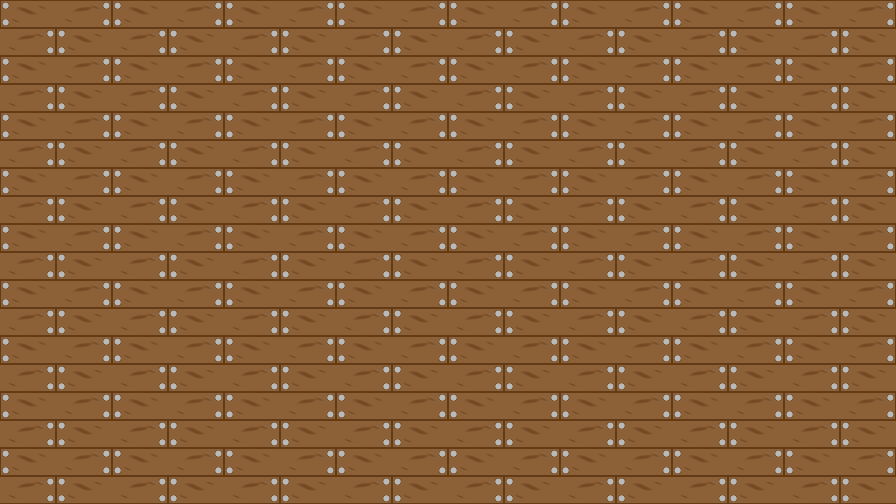
A Shadertoy shader for this texture:

```glsl
// Staggered brown wooden planks with dark seams, soft grain flecks and grey nails.

const vec3 WOOD = vec3(0.55, 0.38, 0.22);
const vec3 GRAIN = vec3(0.43, 0.27, 0.12);
const vec3 SEAM = vec3(0.39, 0.23, 0.08);
const vec3 NAIL = vec3(0.72, 0.73, 0.73);

// Coverage of a shape from its signed distance, softened over one pixel.
float cover(float dist, float pixel) {
    return 1.0 - smoothstep(-0.5 * pixel, 0.5 * pixel, dist);
}

// Tapered, slightly bent fleck; halfSize is its half length and thickness.
float fleck(vec2 p, vec2 halfSize, float angle) {
    float c = cos(angle), s = sin(angle);
    p = vec2(c * p.x + s * p.y, c * p.y - s * p.x) / halfSize;
    p.y += 0.3 * sin(3.0 * p.x);
    return 1.0 - smoothstep(0.35, 1.0, length(p));
}

void mainImage(out vec4 fragColor, in vec2 fragCoord) {
    // One unit is a plank height: 18 rows of 8 planks, each 4 units long.
    vec2 grid = fragCoord / iResolution.xy * vec2(32.0, 18.0);
    float pixel = 18.0 / iResolution.y;
    float stagger = mod(floor(grid.y), 2.0) < 0.5 ? 2.0 : 0.0;
    vec2 plank = vec2(mod(grid.x + stagger, 4.0), fract(grid.y));

    // Two broad streaks and four short flecks of grain.
    float grain = fleck(plank - vec2(0.95, 0.61), vec2(0.46, 0.10), -0.22);
    grain = max(grain, fleck(plank - vec2(2.97, 0.67), vec2(0.44, 0.09), 0.28));
    for (int i = 0; i < 4; i++) {
        float n = float(i);
        vec2 center = vec2(0.55 + 0.95 * n, 0.5 + 0.24 * cos(3.14159 * (n + 1.0)));
        grain = max(grain, 0.8 * fleck(plank - center, vec2(0.2, 0.045), -0.2));
    }
    vec3 color = mix(WOOD, GRAIN, 0.8 * grain);

    // Seams around each plank.
    vec2 edge = min(plank, vec2(4.0, 1.0) - plank);
    color = mix(color, SEAM, cover(min(edge.x, edge.y) - 0.037, pixel));

    // Outlined nails, mirrored into the four corners.
    float nail = length(edge - 0.2);
    color = mix(color, GRAIN, cover(nail - 0.13, pixel));
    color = mix(color, NAIL, cover(nail - 0.11, pixel));

    fragColor = vec4(color, 1.0);
}
```
